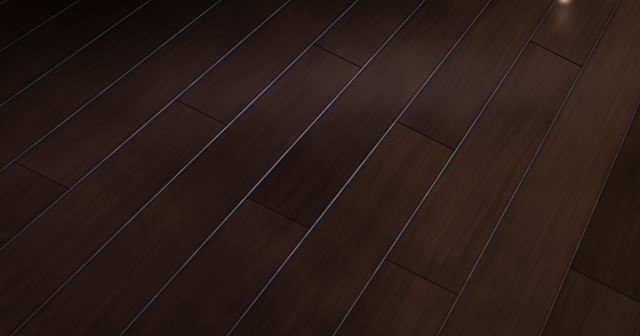
Reproduce this texture procedurally as a WebGL 2 fragment shader.

```glsl
#version 300 es
precision highp float;
// Dark wooden floor: long planks converge on one vanishing point, with pale
// bevelled seams, thin dark end joints, stretched-noise grain and soft light.
// Lengths are in canvas heights, with y measured down from the top edge.

#define VANISH vec2(2.711, -1.595)
#define FIRST_SEAM 0.2363
#define PLANK_WIDTH 0.2154
#define WIDTH_TAPER 0.0078
#define SEAM_HALF 0.0022
#define JOINT_HALF 0.0018
#define GRAIN 0.15
#define WOOD_DARK vec3(0.146, 0.090, 0.083)
#define WOOD_WARM vec3(0.212, 0.136, 0.098)
#define SEAM_COLOR vec3(0.43, 0.45, 0.53)
#define JOINT_COLOR vec3(0.055, 0.032, 0.038)
#define HAZE_COLOR vec3(0.082, 0.072, 0.078)

uniform vec2 u_resolution;
out vec4 fragColor;

// End joints: x is the plank number, y the offset along it.
const vec2 JOINTS[9] = vec2[9](
  vec2(1.0, -0.17), vec2(2.0, 0.46), vec2(3.0, 0.035),
  vec2(4.0, -0.336), vec2(5.0, 0.219), vec2(6.0, -0.229),
  vec2(7.0, 0.197), vec2(7.0, -0.667), vec2(9.0, -0.052));

float hash(vec2 p) {
  return fract(sin(dot(p, vec2(127.1, 311.7))) * 43758.5453);
}

float noise(vec2 p) {
  vec2 i = floor(p), f = fract(p);
  f = f * f * (3.0 - 2.0 * f);
  return mix(mix(hash(i), hash(i + vec2(1, 0)), f.x),
             mix(hash(i + vec2(0, 1)), hash(i + vec2(1, 1)), f.x), f.y);
}

float fbm(vec2 p) {
  float sum = 0.0, amp = 0.5;
  for (int i = 0; i < 4; i++) {
    sum += amp * noise(p);
    p = p * 2.03 + 11.7;
    amp *= 0.5;
  }
  return sum;
}

// Soft elliptical spot of light
float glow(vec2 p, vec2 center, vec2 size) {
  vec2 d = (p - center) / size;
  return exp(-dot(d, d));
}

// Antialiased line of a given half width
float stroke(float d, float halfWidth, float px) {
  return 1.0 - smoothstep(halfWidth - 0.6 * px, halfWidth + 0.6 * px, d);
}

void main() {
  float px = 1.0 / u_resolution.y;
  vec2 p = vec2(gl_FragCoord.x, u_resolution.y - gl_FragCoord.y) * px;

  // Project along the planks onto the top edge, then number the seams
  float depth = (p.y - VANISH.y) / -VANISH.y;
  float topX = VANISH.x - (VANISH.x - p.x) / depth;
  float pitch = PLANK_WIDTH - WIDTH_TAPER * topX;
  float across = (topX - FIRST_SEAM) / pitch;
  float plank = floor(across);

  // Distance to the nearest seam, measured square to it
  float lean = (VANISH.x - topX) / VANISH.y;
  float spacing = pitch * pitch / (PLANK_WIDTH - WIDTH_TAPER * FIRST_SEAM);
  float seamDist = abs(across - floor(across + 0.5)) * spacing * depth
                 / sqrt(1.0 + lean * lean);

  // End joints split each plank into boards
  float along = p.y - 0.5 * p.x;
  float board = 0.0, jointDist = 1.0;
  for (int i = 0; i < 9; i++) {
    if (abs(JOINTS[i].x - plank) < 0.5) {
      board += step(JOINTS[i].y, along);
      jointDist = min(jointDist, abs(along - JOINTS[i].y) / 1.118);
    }
  }

  // Wood tone, grain and blotches
  vec2 id = vec2(plank, board);
  float tone = hash(id + 3.7);
  vec2 wood = vec2(across * 13.0, 9.0 / depth) + 19.0 * tone;
  float blotch = fbm(p * 5.0 + 8.0 * tone) - 0.47;
  float grain = fbm(wood + vec2(2.5 * blotch, 0.0)) - 0.47;
  float fine = noise(wood * vec2(6.0, 5.0)) - 0.5;
  float warmth = smoothstep(0.85, 1.7, p.x + 0.2 * p.y + 0.5 * blotch);
  warmth += 0.3 * glow(p, vec2(0.45, 0.62), vec2(0.4, 0.25)) * (1.0 - warmth);
  vec3 color = mix(WOOD_DARK, WOOD_WARM, warmth);
  color *= 0.90 + 0.16 * tone + GRAIN * (2.0 * grain + 0.6 * fine);
  color *= 1.0 + 0.45 * blotch;
  color *= mix(1.0, 0.68, step(8.5, plank) * (1.0 - 0.6 * board));

  // Dim far corner and pale haze
  float light = mix(0.30, 1.0, smoothstep(-0.02, 0.52, p.y + 0.26 * p.x));
  color *= light * (1.0 - 0.14 * smoothstep(0.6, 1.0, p.y));
  color += HAZE_COLOR * glow(p, vec2(1.25, 0.25), vec2(0.48, 0.13));
  color += 0.3 * HAZE_COLOR * glow(p, vec2(0.6, 0.27), vec2(0.4, 0.12));

  // Joints, then dark seam edges with an uneven bright bevel
  color = mix(color, JOINT_COLOR, 0.8 * light * stroke(jointDist, JOINT_HALF, px));
  color *= 1.0 - 0.35 * exp(-pow(seamDist / 0.007, 2.0));
  float shine = 0.22 + 0.85 * glow(p, vec2(0.90, 0.45), vec2(0.62, 0.45));
  shine *= mix(0.6, 1.0, light) * (0.8 + 0.35 * noise(vec2(p.y * 45.0, floor(across + 0.5))));
  float bevel = stroke(seamDist, SEAM_HALF * mix(0.65, 1.0, depth - 0.2), px);
  color = mix(color, SEAM_COLOR, clamp(shine, 0.0, 1.0) * bevel);

  // Small reflected highlight at the top edge
  color += vec3(0.55, 0.45, 0.40) * glow(p, vec2(1.68, 0.0), vec2(0.016, 0.010));
  color += vec3(0.11, 0.09, 0.08) * glow(p, vec2(1.675, 0.04), vec2(0.03, 0.05));

  fragColor = vec4(color, 1.0);
}
```
